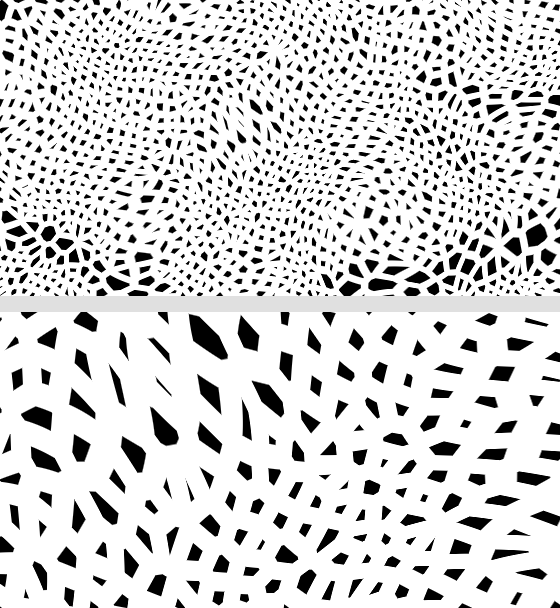
Top, the full canvas; bottom, a detail of the centre.
Write a WebGL 1 fragment shader that draws this pattern.

```glsl
precision highp float;
// Black polygonal cells separated by white walls of constant width: an inset
// Voronoi diagram on a warped, jittered grid. Along a few bands the sites are
// thinned out to sparser lattices, so the cells there grow larger.

uniform vec2 u_resolution;

const float CELLS = 27.0;                          // grid cells per canvas height
const mat2 TURN = mat2(0.92, 0.39, -0.39, 0.92);   // grid orientation

vec2 hash2(vec2 p) {
  vec2 q = vec2(dot(p, vec2(127.1, 311.7)), dot(p, vec2(269.5, 183.3)));
  return fract(sin(q) * 43758.5453);
}

float cornerSlope(vec2 corner, vec2 offset) {
  float angle = 6.2832 * hash2(corner).x;
  return dot(vec2(cos(angle), sin(angle)), offset);
}

float gradientNoise(vec2 p) {
  vec2 i = floor(p), f = fract(p);
  vec2 u = f * f * f * (f * (f * 6.0 - 15.0) + 10.0);
  vec2 e = vec2(1.0, 0.0);
  float low = mix(cornerSlope(i, f), cornerSlope(i + e.xy, f - e.xy), u.x);
  float high = mix(cornerSlope(i + e.yx, f - e.yx), cornerSlope(i + e.xx, f - e.xx), u.x);
  return mix(low, high, u.y);
}

float segmentDistance(vec2 p, vec2 a, vec2 b) {
  vec2 ab = b - a;
  return length(p - a - ab * clamp(dot(p - a, ab) / dot(ab, ab), 0.0, 1.0));
}

// Distance to the bands of large cells; an added offset makes a band weaker
float bandDistance(vec2 p) {
  float d = segmentDistance(p, vec2(-0.05, 0.28), vec2(0.52, -0.01));
  d = min(d, segmentDistance(p, vec2(1.15, -0.02), vec2(1.95, 0.26)) - 0.01);
  d = min(d, segmentDistance(p, vec2(-0.03, 0.85), vec2(0.13, 1.02)) - 0.01);
  d = min(d, segmentDistance(p, vec2(1.45, 0.74), vec2(1.93, 0.57)) + 0.02);
  return min(d, segmentDistance(p, vec2(1.40, 0.58), vec2(1.60, 0.48)) + 0.035);
}

// Jittered site of a grid cell in xy; z is 1 if the site is kept
vec3 site(vec2 id) {
  vec2 r = hash2(id);
  vec2 pos = id + 0.5 + 0.62 * (r - 0.5);
  float d = bandDistance(pos * TURN / CELLS) + 0.02 * (r.x - 0.5);
  bool kept = hash2(id + 71.0).x > 0.012;
  if (d < 0.035) kept = mod(id.x + 2.0 * id.y + 0.5, 5.0) < 1.0;
  else if (d < 0.07) kept = mod(id.x + id.y + 0.5, 2.0) < 1.0;
  return vec3(pos, kept ? 1.0 : 0.0);
}

void main() {
  vec2 p = TURN * gl_FragCoord.xy / u_resolution.y * CELLS;
  p += 3.0 * vec2(gradientNoise(p / 10.0), gradientNoise(p / 10.0 + 37.4));
  vec2 base = floor(p);

  // Nearest site
  vec2 nearest = vec2(0.0);
  float best = 100.0;
  for (int j = -3; j <= 3; j++) {
    for (int i = -3; i <= 3; i++) {
      vec3 s = site(base + vec2(float(i), float(j)));
      vec2 v = s.xy - p;
      if (s.z > 0.5 && dot(v, v) < best) {
        best = dot(v, v);
        nearest = v;
      }
    }
  }

  // Distance to the closest bisector between the nearest site and the others
  float edge = 10.0;
  for (int j = -3; j <= 3; j++) {
    for (int i = -3; i <= 3; i++) {
      vec3 s = site(base + vec2(float(i), float(j)));
      vec2 v = s.xy - p, across = v - nearest;
      if (s.z > 0.5 && dot(across, across) > 0.0001)
        edge = min(edge, dot(0.5 * (v + nearest), normalize(across)));
    }
  }

  // Cell interior beyond half the wall width, smoothed over one pixel
  float ink = clamp((edge - 0.315) * u_resolution.y / CELLS + 0.5, 0.0, 1.0);
  gl_FragColor = vec4(vec3(1.0 - ink), 1.0);
}
```
